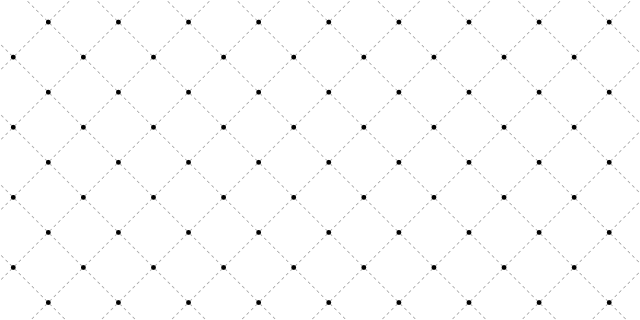
Write a Shadertoy shader that draws this pattern.

```glsl
// Diagonal lattice of fine dashed grey lines with black dots at the crossings.

// Lengths are fractions of the canvas height.
const float PERIOD = 0.2191;               // spacing of dots along a row
const vec2 ANCHOR = vec2(0.151, 0.931);    // centre of one dot
const float DOT_RADIUS = 0.0074;
const float LINE_WIDTH = 0.0023;
const float DASHES_PER_EDGE = 8.0;
const float DASH_FILL = 0.5;               // inked part of each dash pitch
const vec3 PAPER = vec3(1.0);
const vec3 LINE_COLOR = vec3(0.6);
const vec3 DOT_COLOR = vec3(0.005);

const float EDGE = PERIOD * 0.70710678;    // distance between crossings

// Signed offset from the nearest multiple of pitch.
float nearest(float x, float pitch) {
    return x - pitch * floor(x / pitch + 0.5);
}

// Share of a pixel-wide interval at x that a centred band covers.
float bandCoverage(float x, float width, float pixel) {
    float low = max(x - 0.5 * pixel, -0.5 * width);
    float high = min(x + 0.5 * pixel, 0.5 * width);
    return max(high - low, 0.0) / pixel;
}

float dashedLine(float across, float along, float pixel) {
    float pitch = EDGE / DASHES_PER_EDGE;
    float stroke = bandCoverage(nearest(across, EDGE), LINE_WIDTH, pixel);
    float dash = bandCoverage(nearest(along - 0.5 * pitch, pitch), DASH_FILL * pitch, pixel);
    return stroke * dash;
}

void mainImage(out vec4 fragColor, in vec2 fragCoord) {
    float pixel = 1.0 / iResolution.y;
    vec2 p = fragCoord * pixel - ANCHOR;

    // Rotate by 45 degrees so the lattice becomes a square grid.
    vec2 grid = vec2(p.x + p.y, p.x - p.y) * 0.70710678;

    // Dashed lines in both directions.
    float lines = max(dashedLine(grid.x, grid.y, pixel),
                      dashedLine(grid.y, grid.x, pixel));
    vec3 color = mix(PAPER, LINE_COLOR, lines);

    // Dots at the crossings.
    vec2 cell = vec2(nearest(grid.x, EDGE), nearest(grid.y, EDGE));
    float dot_ = clamp((DOT_RADIUS - length(cell)) / pixel + 0.5, 0.0, 1.0);
    color = mix(color, DOT_COLOR, dot_);

    fragColor = vec4(color, 1.0);
}
```
